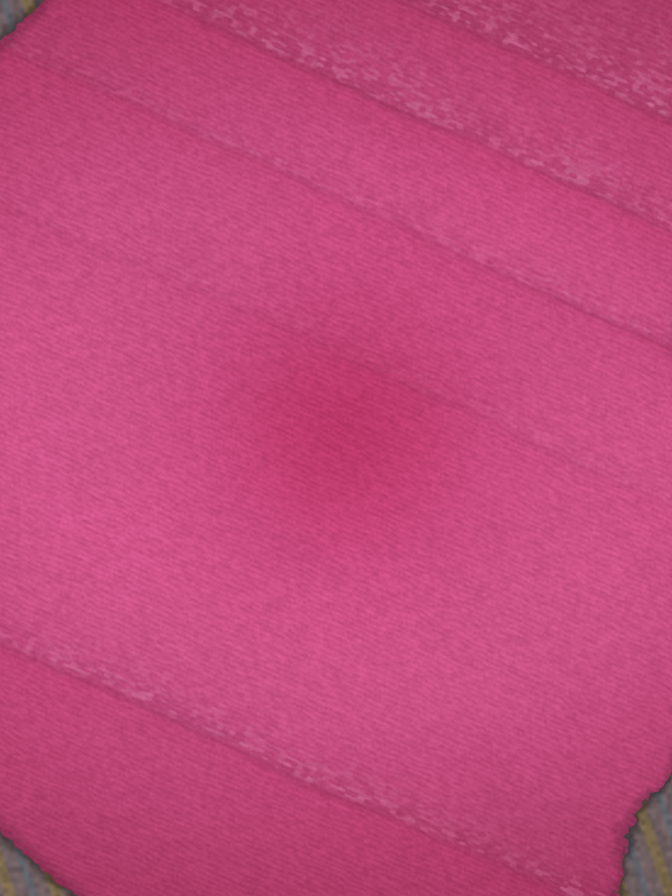
A WebGL 1 fragment shader for this texture:

```glsl
precision highp float;
// Crumpled pink satin lying on a pale striped cloth.
// A soft radial light field is crossed by slanted creases with a speckled
// sheen, then covered by fine twill grain and cut by frayed corners.

uniform vec2 u_resolution;

#define ROSE vec3(0.805, 0.325, 0.530)
#define CORE vec3(0.735, 0.205, 0.400)
#define DEEP vec3(0.570, 0.160, 0.300)
#define SHEEN vec3(0.760, 0.430, 0.570)
#define SHADE vec3(0.500, 0.160, 0.290)
#define BACKING vec3(0.430, 0.365, 0.375)
#define LIGHT_CENTER vec2(0.385, 0.520)
#define CREASE_SLOPE 0.45
#define GRAIN_SCALE 230.0
#define GRAIN_CONTRAST 0.130
#define TWILL_CONTRAST 0.022

float hash(vec2 p) {
  vec3 q = fract(vec3(p.xyx) * 0.1031);
  q += dot(q, q.yzx + 33.33);
  return fract((q.x + q.y) * q.z);
}

float noise(vec2 p) {
  vec2 i = floor(p);
  vec2 f = fract(p);
  f = f * f * (3.0 - 2.0 * f);
  float low = mix(hash(i), hash(i + vec2(1.0, 0.0)), f.x);
  float high = mix(hash(i + vec2(0.0, 1.0)), hash(i + vec2(1.0, 1.0)), f.x);
  return mix(low, high, f.y);
}

float fbm(vec2 p) {
  float sum = 0.0;
  float weight = 0.5;
  for (int i = 0; i < 4; i++) {
    sum += weight * noise(p);
    p = p * 2.03 + 17.0;
    weight *= 0.5;
  }
  return sum / 0.9375;
}

// Coordinates along and across the crease direction.
vec2 alongCrease(vec2 p) {
  vec2 dir = normalize(vec2(1.0, -CREASE_SLOPE));
  return vec2(dot(p, dir), dot(p, vec2(-dir.y, dir.x)));
}

// Pale nap above the fold, a thin dark line and redder cloth below it.
vec3 crease(vec3 color, vec2 p, float height, float width, float strength) {
  float wobble = 0.014 * (fbm(vec2(p.x * 9.0, height * 31.0)) - 0.5);
  float d = (p.y + CREASE_SLOPE * p.x - height) * 0.91 + wobble;
  float patches = 0.35 + 0.9 * noise(vec2(p.x * 11.0, height * 47.0));
  float speckle = smoothstep(0.40, 0.85, noise(alongCrease(p) * vec2(130.0, 260.0)));
  float nap = smoothstep(-0.004, 0.006, d) * exp(-max(d, 0.0) / width);
  float line = exp(-pow((d + 0.002) / 0.004, 2.0));
  float below = smoothstep(0.004, -0.004, d) * exp(min(d, 0.0) / 0.07);
  color = mix(color, CORE * 0.96, 0.38 * strength * below);
  color = mix(color, SHADE, 0.30 * strength * nap * (1.0 - speckle));
  color = mix(color, SHEEN, 0.80 * strength * nap * speckle * patches);
  return mix(color, SHADE, 0.32 * strength * line * patches);
}

// Broad light: dark red middle, bright ring, dim top and bottom.
vec3 lightField(vec2 p) {
  vec2 q = p - LIGHT_CENTER;
  float mottling = fbm(p * 5.0) - 0.5;
  float core = exp(-dot(q, q) / 0.021);
  float rim = smoothstep(0.24, 0.66, length(q * vec2(0.72, 1.0)) + 0.07 * mottling);
  vec3 color = mix(ROSE, DEEP, 0.72 * rim);
  color = mix(color, CORE, 0.88 * core);
  return color * (1.0 + 0.07 * mottling);
}

// Slanted short threads mixed with a faint twill wave.
float weave(vec2 p) {
  vec2 t = alongCrease(p);
  float threads = noise(t * GRAIN_SCALE * vec2(0.65, 1.25)) - 0.5;
  float fine = noise(p * GRAIN_SCALE * 1.6 + 51.0) - 0.5;
  float twill = sin(6.2832 * (t.y * 165.0 + 0.8 * noise(p * 45.0)));
  return GRAIN_CONTRAST * (0.65 * threads + 0.5 * fine) + TWILL_CONTRAST * twill;
}

// Signed distance to the frayed border, positive on the satin.
float satinEdge(vec2 p) {
  float fray = 0.010 * (fbm(p * 38.0) - 0.5) + 0.003 * (noise(p * 210.0) - 0.5);
  float topLeft = (p.x + 1.0 - p.y - 0.048) * 0.71;
  float bottomLeft = (0.9 * p.x + p.y - 0.075) * 0.74;
  float right = 0.695 + 0.070 * smoothstep(0.05, 0.18, p.y) - p.x;
  return min(min(topLeft, bottomLeft), right + 1.2 * fray) + fray;
}

vec3 stripedBacking(vec2 p) {
  float s = fract((p.x + 0.35 * p.y) * 19.0);
  float yellow = smoothstep(0.05, 0.15, s) * smoothstep(0.40, 0.30, s);
  float blue = smoothstep(0.60, 0.68, s) * smoothstep(0.85, 0.77, s);
  vec3 color = mix(BACKING, vec3(0.50, 0.43, 0.26), 0.65 * yellow);
  color = mix(color, vec3(0.34, 0.38, 0.42), 0.60 * blue);
  return color * (0.88 + 0.24 * noise(p * 170.0));
}

void main() {
  vec2 p = gl_FragCoord.xy / u_resolution.y;
  vec3 satin = lightField(p);
  satin = crease(satin, p, 0.285, 0.024, 0.85);
  satin = crease(satin, p, 0.775, 0.020, 0.28);
  satin = crease(satin, p, 0.950, 0.018, 0.65);
  satin = crease(satin, p, 1.080, 0.034, 0.95);
  satin = crease(satin, p, 1.205, 0.050, 0.85);
  satin *= 1.0 + weave(p) * vec3(0.85, 1.5, 1.15);

  // The satin darkens at its border and shades the cloth beneath.
  float edge = satinEdge(p);
  satin *= mix(0.82, 1.0, smoothstep(0.0, 0.018, edge));
  vec3 backing = stripedBacking(p) * mix(0.65, 1.0, smoothstep(0.0, -0.012, edge));
  gl_FragColor = vec4(mix(backing, satin, smoothstep(-0.0015, 0.0015, edge)), 1.0);
}
```
